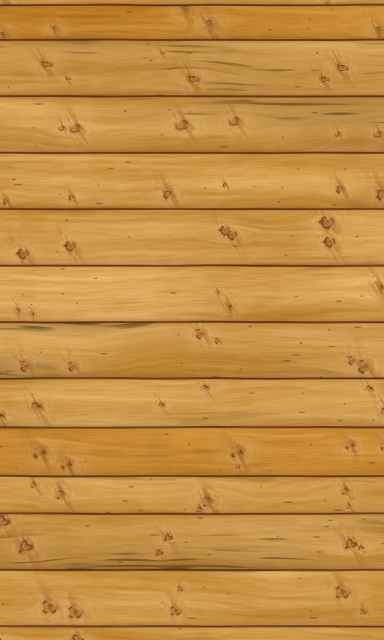
A WebGL 1 fragment shader for this texture:

```glsl
precision highp float;
// Horizontal pine planks of uneven height with grain, knots, weathering and dark seams.
uniform vec2 u_resolution;

const float ASPECT = 0.6016;
const vec3 PALE_PINE = vec3(0.91, 0.72, 0.43);
const vec3 DEEP_PINE = vec3(0.71, 0.48, 0.15);
const vec3 GREY_PINE = vec3(0.62, 0.46, 0.23);
const vec3 KNOT_TAN = vec3(0.70, 0.44, 0.17);
const vec3 KNOT_BROWN = vec3(0.40, 0.23, 0.09);
const vec3 STREAK = vec3(0.40, 0.29, 0.13);
const vec3 SEAM = vec3(0.36, 0.17, 0.06);

float hash(vec2 p) {
  return fract(sin(dot(p, vec2(127.1, 311.7))) * 43758.5453);
}

float noise(vec2 p) {
  vec2 i = floor(p), f = fract(p);
  f = f * f * (3.0 - 2.0 * f);
  return mix(mix(hash(i), hash(i + vec2(1.0, 0.0)), f.x),
             mix(hash(i + vec2(0.0, 1.0)), hash(i + 1.0), f.x), f.y);
}

// 1 when the index equals n, otherwise 0
float isIndex(float i, float n) {
  return 1.0 - step(0.5, abs(i - n));
}

float plankHeight(float i) {
  return 0.0882 - 0.0297 * isIndex(i, 3.0) - 0.0337 * isIndex(i, 12.0)
       - 0.0119 * (isIndex(i, 4.0) + isIndex(i, 5.0));
}

// Bottom edge, top edge and index of the plank at height y
vec3 findPlank(float y) {
  vec3 plank = vec3(0.0);
  float edge = -0.0672;
  for (int k = 0; k < 14; k++) {
    float i = float(k);
    float top = edge + plankHeight(i);
    if (y >= edge) plank = vec3(edge, top, i);
    edge = top;
  }
  return plank;
}

// Centre and radius of knot k; knots gather in three loose columns
vec3 knotAt(float k, vec3 plank) {
  vec2 seed = vec2(k * 3.7, plank.z * 5.3);
  float column = 0.10 + 0.42 * floor(k * 0.5);
  float x = ASPECT * (column + 0.22 * (hash(seed) - 0.5));
  float y = mix(plank.x, plank.y, 0.12 + 0.76 * hash(seed + 1.3));
  return vec3(x, y, mix(0.0025, 0.0080, hash(seed + 2.9)));
}

// d is the offset from the knot centre in knot radii
vec3 paintKnot(vec3 wood, vec2 d, float seed, float blur) {
  float r = length(d * vec2(0.85, 1.0)) + 1.1 * (noise(d * 1.1 + seed) - 0.5);
  vec2 slant = vec2(d.x + 0.5 * d.y, d.y);
  float flare = exp(-dot(slant * slant, vec2(0.25, 0.05)));
  flare *= smoothstep(0.3, 0.8, noise(slant * vec2(1.7, 0.5) + seed));
  wood = mix(wood, PALE_PINE, 0.5 * exp(-0.09 * r * r));
  wood = mix(wood, KNOT_TAN, 0.75 * flare);
  float ring = 0.5 + 0.5 * sin(r * 5.0);
  wood *= 1.0 - 0.16 * ring * exp(-0.6 * max(r, 0.0));
  float core = 1.0 - smoothstep(1.0 - blur, 1.0 + blur, r);
  float patchy = smoothstep(0.25, 0.75, noise(d * 0.9 + seed + 7.0));
  float rim = exp(-12.0 * (r - 0.9) * (r - 0.9)) * patchy;
  float heart = exp(-5.0 * dot(d - 0.2, d - 0.2));
  wood = mix(wood, KNOT_TAN, 0.5 * core);
  return mix(wood, KNOT_BROWN, clamp(0.75 * rim + 0.4 * heart, 0.0, 0.85));
}

// Short resin ticks on a jittered grid whose rows are shifted at random
float flecks(vec2 p, float seed, float px) {
  vec2 size = vec2(0.061, 0.013);
  float row = floor(p.y / size.y);
  vec2 grid = p / size + vec2(7.0 * hash(vec2(row, seed)), 0.0);
  vec2 cell = floor(grid) + seed * 17.0;
  vec2 jitter = 0.25 + 0.5 * vec2(hash(cell + 0.4), hash(cell + 0.8));
  vec2 d = abs(fract(grid) - jitter) * size;
  float len = 0.002 + 0.010 * pow(hash(cell + 1.7), 3.0);
  float line = 1.0 - smoothstep(0.0, 0.0006 + px, d.y);
  return line * (1.0 - smoothstep(0.2 * len, len, d.x)) * step(0.80, hash(cell));
}

void main() {
  vec2 p = gl_FragCoord.xy / u_resolution * vec2(ASPECT, 1.0);
  float px = 1.0 / u_resolution.y;
  float seamY = p.y + 0.0012 * (noise(vec2(p.x * 12.0, floor(p.y * 14.0))) - 0.5);
  vec3 plank = findPlank(seamY);
  float id = plank.z;

  // Bend the grain around the knots and remember the nearest one
  float bend = 0.0;
  vec2 nearest = vec2(50.0);
  float radius = 0.005;
  for (int k = 0; k < 6; k++) {
    vec3 knot = knotAt(float(k), plank);
    vec2 d = p - knot.xy;
    vec2 reach = knot.z * vec2(7.0, 2.6);
    bend += d.y * exp(-dot(d / reach, d / reach));
    if (length(d / knot.z) < length(nearest)) {
      nearest = d / knot.z;
      radius = knot.z;
    }
  }
  float wave = 0.014 * (noise(vec2(p.x * 7.0, p.y * 9.0 + id * 13.0)) - 0.5);
  vec2 g = vec2(p.x + id * 3.17, p.y - 0.75 * bend + wave);

  // Grain from wide patches and bands down to fine fibres
  float patches = noise(g * vec2(5.0, 17.0) + 53.0);
  float broad = noise(g * vec2(3.0, 45.0));
  float fibre = noise(g * vec2(8.0, 170.0));
  float fine = noise(g * vec2(50.0, 430.0));
  float tone = 0.53 + 0.42 * (patches - 0.5) + 0.46 * (broad - 0.5)
             + 0.34 * (fibre - 0.5) + 0.22 * (fine - 0.5);
  vec3 color = mix(DEEP_PINE, PALE_PINE, clamp(tone, 0.0, 1.0));

  // Grey weathered planks and richer amber planks
  float weathered = isIndex(mod(id, 4.0), 2.0) + 0.6 * isIndex(id, 11.0);
  float amber = isIndex(mod(id, 8.0), 4.0);
  float area = noise(g * vec2(4.0, 28.0) + 31.0);
  color = mix(color, GREY_PINE, weathered * (0.04 + 0.50 * area * area));
  color *= mix(vec3(1.0), vec3(0.97, 0.89, 0.68), amber);

  // Dark streaks and ticks
  float streak = smoothstep(0.62, 0.95, noise(g * vec2(13.0, 200.0) + 9.0));
  streak *= smoothstep(0.35, 0.8, area) * (0.20 + 0.55 * weathered);
  color = mix(color, STREAK, streak);
  color = mix(color, STREAK, 0.55 * flecks(p, id, px));
  color = paintKnot(color, nearest, id * 5.1, px / radius);

  // Soft plank edges and a thin seam of varying strength
  float above = seamY - plank.x;
  float below = plank.y - seamY;
  float shade = 0.16 * exp(-above / 0.004) + 0.10 * exp(-above / 0.016)
              + 0.14 * exp(-below / 0.003);
  color *= 1.0 - shade * vec3(0.8, 1.0, 1.2);
  float seam = 1.0 - smoothstep(0.0003, 0.0011 + px, min(above, below));
  float strength = 0.70 + 0.25 * noise(vec2(p.x * 15.0, id));
  color = mix(color, SEAM, strength * seam);
  gl_FragColor = vec4(color, 1.0);
}
```
